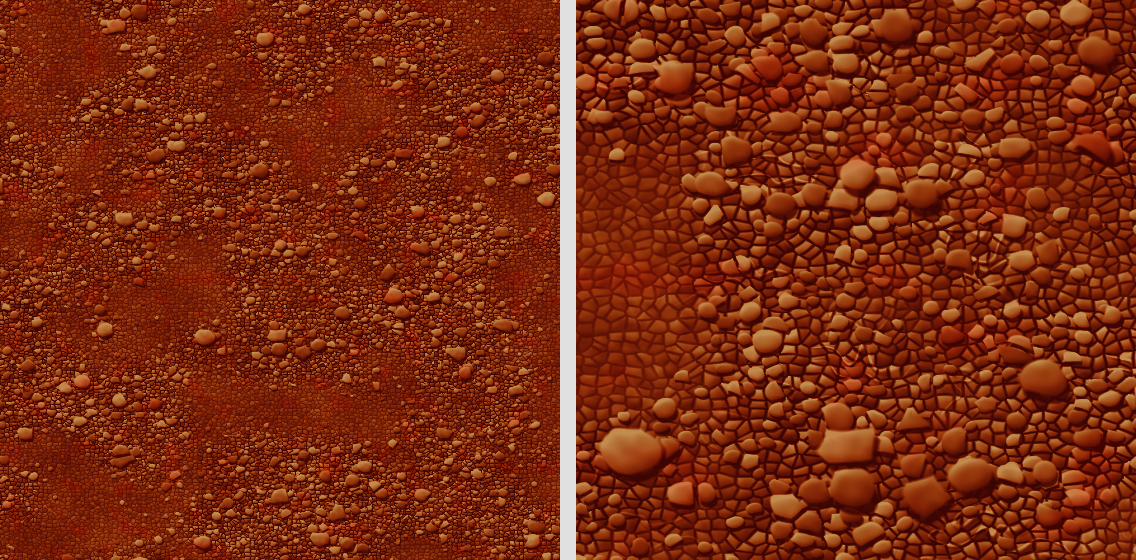
Left: the whole. Right: its middle third, enlarged.
This texture is drawn by a Shadertoy shader. Its source:

```glsl
// Red gravelly soil: smooth dusty patches, fine grit, gravel and clumped pebbles.
// Voronoi cells give the grains, gradient noise gives patches and fibres, and one
// tone value (about mean 0, deviation 1) is turned into colour by a ramp.

const vec3 SHADOW_BROWN = vec3(0.23, 0.02, 0.01);
const vec3 DEEP_RUST    = vec3(0.37, 0.07, 0.02);
const vec3 RUST         = vec3(0.49, 0.13, 0.02);
const vec3 ORANGE_CLAY  = vec3(0.60, 0.23, 0.05);
const vec3 TAN_STONE    = vec3(0.67, 0.37, 0.15);
const vec3 PALE_STONE   = vec3(0.76, 0.55, 0.31);

const vec2  LIGHT       = vec2(-0.34, 0.94);  // direction towards the light
const vec2  STRETCH     = vec2(0.88, 1.12);   // grains lie slightly flat
const float GRIT_FREQ   = 135.0;
const float GRAVEL_FREQ = 88.0;
const float STONE_FREQ  = 56.0;
const float PEBBLE_FREQ = 32.0;
const float PATCH_FREQ  = 5.0;
const float FIBRE_FREQ  = 38.0;
const float SHADOW_TONE = -1.9;

vec2 hash2(vec2 p) {
    vec3 a = fract(p.xyx * vec3(0.1031, 0.1030, 0.0973));
    a += dot(a, a.yzx + 33.33);
    return fract((a.xx + a.yz) * a.zy);
}

float corner(vec2 cell, vec2 offset) {
    float angle = 6.2832 * hash2(cell).x;
    return dot(vec2(cos(angle), sin(angle)), offset);
}

// Gradient noise, scaled to roughly -1..1
float noise(vec2 p) {
    p += 71.0;
    vec2 i = floor(p), f = p - i;
    vec2 u = f * f * f * (f * (f * 6.0 - 15.0) + 10.0);
    vec2 x = vec2(1.0, 0.0);
    float low  = mix(corner(i, f), corner(i + x, f - x), u.x);
    float high = mix(corner(i + x.yx, f - x.yx), corner(i + 1.0, f - 1.0), u.x);
    return 1.6 * mix(low, high, u.y);
}

// Low values are dusty patches, high values are stony ground
float stoniness(vec2 p) {
    return 0.75 * noise(p * PATCH_FREQ) + 0.5 * noise(p * PATCH_FREQ * 2.3 + 9.0);
}

// Voronoi cell: xy = vector to its centre, z = distance to border, w = random id
vec4 voronoi(vec2 q) {
    vec2 base = floor(q), nearest = vec2(9.0), second = vec2(9.0);
    float id = 0.0;
    for (int y = -1; y <= 1; y++)
    for (int x = -1; x <= 1; x++) {
        vec2 cell = base + vec2(x, y);
        vec2 r = cell + 0.1 + 0.8 * hash2(cell) - q;
        if (dot(r, r) < dot(nearest, nearest)) {
            second = nearest;
            nearest = r;
            id = hash2(cell + 41.0).x;
        } else if (dot(r, r) < dot(second, second)) {
            second = r;
        }
    }
    float border = dot(0.5 * (nearest + second), normalize(second - nearest));
    return vec4(nearest, border, id);
}

// One scattered stone: x = coverage, y = tone
vec2 stone(vec2 p, float freq, float cover, float clumping) {
    vec4 c = voronoi(p * freq + freq * 3.7);
    float chance = cover + clumping * stoniness(p + c.xy / freq);
    float present = step(c.w, chance);
    float size = mix(0.32, 0.62, fract(c.w * 57.0));
    float inside = min(c.z - 0.04, size - length(c.xy));
    float soft = max(0.09, 1.2 * freq / iResolution.y);
    float rim = 1.0 - smoothstep(0.05, 0.32, inside);
    float lit = dot(-c.xy, LIGHT) / size;
    float tone = 0.75 + lit * (0.7 + 0.9 * rim) + 1.3 * (fract(c.w * 91.0) - 0.5);
    return vec2(present * smoothstep(0.0, soft, inside), tone);
}

// Lays a layer of stones, with cast shadows, over the ground tone
float addStones(float tone, vec2 p, float freq, float cover, float clumping) {
    float shade = stone(p + LIGHT * 0.2 / freq, freq, cover, clumping).x;
    vec2 s = stone(p, freq, cover, clumping);
    tone = mix(tone, SHADOW_TONE, 0.8 * shade);
    return mix(tone, s.y, s.x);
}

// Fine packed grit, faint in the dust and strong on stony ground
float grit(vec2 p, float rough) {
    vec4 c = voronoi(p * GRIT_FREQ);
    float body = smoothstep(0.0, 0.2, c.z);
    float lit = dot(-c.xy, LIGHT) * 2.0;
    float grain = mix(-1.6, 0.4 + 0.9 * lit + 1.2 * (c.w - 0.5), body);
    return grain * mix(0.45, 1.15, rough);
}

vec3 soilColour(float tone) {
    vec3 c = mix(SHADOW_BROWN, DEEP_RUST, smoothstep(-1.75, -0.85, tone));
    c = mix(c, RUST,        clamp((tone + 0.85) / 0.75, 0.0, 1.0));
    c = mix(c, ORANGE_CLAY, clamp((tone + 0.10) / 0.64, 0.0, 1.0));
    c = mix(c, TAN_STONE,   clamp((tone - 0.54) / 0.56, 0.0, 1.0));
    return mix(c, PALE_STONE, clamp((tone - 1.10) / 0.70, 0.0, 1.0));
}

void mainImage(out vec4 fragColor, in vec2 fragCoord) {
    vec2 p = fragCoord / iResolution.y;
    vec2 warp = vec2(noise(p * 46.0), noise(p * 46.0 + 17.0));
    vec2 q = (p + 0.0022 * warp) * STRETCH;
    float rough = smoothstep(-0.55, 0.4, stoniness(q));

    // Dust and grit
    float tone = -0.1 + grit(q, rough) + 0.3 * noise(q * 13.0) + 0.3 * noise(q * 190.0);

    // Thin pale root fibres with a dark lower side
    vec2 fibreAt = q * FIBRE_FREQ * vec2(0.7, 1.3) + 0.5 * warp.yx;
    float line = noise(fibreAt);
    float lower = noise(fibreAt + LIGHT * 0.13);
    float patches = rough * smoothstep(0.0, 0.4, noise(q * 17.0 + 5.0));
    tone -= 0.8 * patches * (1.0 - smoothstep(0.03, 0.12, abs(lower)));
    tone += 1.3 * patches * (1.0 - smoothstep(0.02, 0.10, abs(line)));

    // Gravel, stones and pebbles, small to large
    tone = addStones(tone, q, GRAVEL_FREQ, 0.30, 0.50);
    tone = addStones(tone, q, STONE_FREQ, 0.16, 0.40);
    tone = addStones(tone, q, PEBBLE_FREQ, 0.07, 0.28);

    // Worn surface speckle and redder patches of clay
    tone += 0.25 * noise(q * 115.0 + 3.0) + 0.15 * noise(q * 7.0 + 31.0);
    vec3 colour = soilColour(tone);
    float redness = smoothstep(0.1, 0.8, noise(q * 24.0 + 13.0));
    colour *= mix(vec3(1.0), vec3(1.06, 0.78, 0.75), redness);
    fragColor = vec4(colour, 1.0);
}
```
